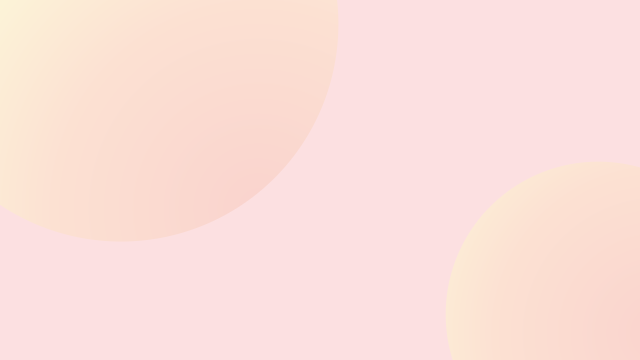
Reproduce this background procedurally as a WebGL 2 fragment shader.

```glsl
#version 300 es
precision highp float;

uniform vec2 u_resolution;
out vec4 fragColor;

// Discs are (centre x, centre y, radius); glows are (centre x, centre y, reach).
// All lengths are in canvas heights.
#define BIG_DISC   vec3(0.336, 0.933, 0.604)
#define BIG_GLOW   vec3(0.718, 0.421, 0.921)
#define SMALL_DISC vec3(1.662, 0.127, 0.424)
#define SMALL_GLOW vec3(1.829, 0.074, 0.737)
#define BACKDROP   vec3(0.989, 0.879, 0.883)
#define PINK       vec3(0.978, 0.828, 0.806)
#define PEACH      vec3(0.988, 0.882, 0.825)
#define CREAM      vec3(0.990, 0.955, 0.845)
#define PEACH_STOP 0.62

// Radial ramp: pink core, peach middle, cream rim
vec3 glowColor(vec2 p, vec3 glow) {
    float t = clamp(distance(p, glow.xy) / glow.z, 0.0, 1.0);
    vec3 inner = mix(PINK, PEACH, min(t / PEACH_STOP, 1.0));
    return mix(inner, CREAM, max((t - PEACH_STOP) / (1.0 - PEACH_STOP), 0.0));
}

// Coverage of a disc, with an edge one pixel wide
float discMask(vec2 p, vec3 disc) {
    float signedDistance = distance(p, disc.xy) - disc.z;
    return clamp(0.5 - signedDistance * u_resolution.y, 0.0, 1.0);
}

void main() {
    vec2 p = gl_FragCoord.xy / u_resolution.y;

    vec3 color = BACKDROP;
    color = mix(color, glowColor(p, BIG_GLOW), discMask(p, BIG_DISC));
    color = mix(color, glowColor(p, SMALL_GLOW), discMask(p, SMALL_DISC));

    fragColor = vec4(color, 1.0);
}
```
